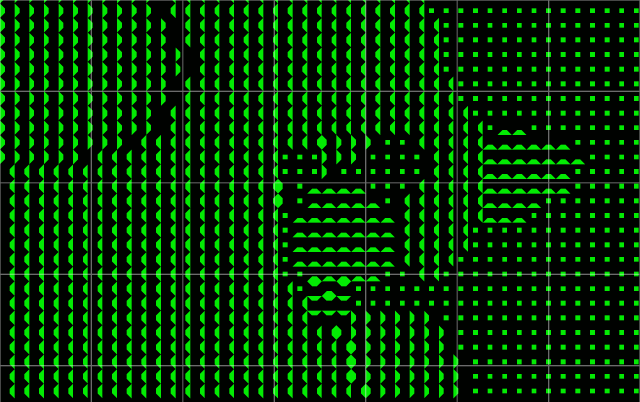
This pattern is drawn by a Shadertoy shader. Its source:

```glsl
const vec2 LEFT = vec2(-1, 0), RIGHT = vec2(1, 0), UP = vec2(0, -1), DOWN = vec2(0, 1), NONE = vec2(0);

bool within(float v, float lo, float hi) { return v >= lo && v <= hi; }

bool inEllipse(vec2 d, vec2 radiusSquared) {
    return dot(d * d / radiusSquared, vec2(1)) < 1.0;
}

// Side of its cell that a tile leans on; NONE means a centred square.
// Rows are counted downward from the top.
vec2 leaning(vec2 cell) {
    float c = cell.x, r = cell.y;

    // Left field, turned around inside a rounded corner
    if (c < 19.0)
        return inEllipse(vec2(max(c - 4.0, 0.0), r - 3.5), vec2(67.0, 44.5)) ? LEFT : RIGHT;

    // Right field: a lobe of flat tiles among squares
    if (c > 32.0) {
        float d = r - 10.3;
        bool lobe = within(r, 9.0, 14.0) && c < 39.06 - 0.29 * d * d;
        bool cap = r == 8.0 && within(c, 34.0, 35.0);
        return lobe || cap ? DOWN : NONE;
    }

    // Central mound and the short rows hanging below it
    bool tip = c == 22.0 && r == 19.0;
    if (tip || (r < 19.0 && inEllipse(cell - vec2(22.9, 15.5), vec2(12, 18)))) return DOWN;
    if (within(c, 21.0, 23.0) && within(r, 19.0, 21.0)) return UP;

    // Lower fan
    float k = r - 21.0;
    if (k >= 0.0 && c > 22.5 + 0.31 * k && c < 29.6 + 0.47 * k) return LEFT;

    // Tapered right border
    if (c == 29.0) return within(r, 1.0, 18.0) ? RIGHT : NONE;
    if (c > 29.0) return abs(r - 11.2) < 6.5 - 1.5 * (c - 30.0) ? RIGHT : NONE;

    // Notch above the mound and the bulge beside it
    if (within(c, 22.0, 25.0) && r >= 9.0 && r < 11.6 - 0.75 * (c - 22.0)) return LEFT;
    if (c == 19.0 && within(r, 12.0, 13.0)) return LEFT;

    // Pocket of squares around the mound
    float pocketTop = within(c, 26.0, 27.0) ? 9.0 : 10.0;
    bool strip = c > 26.0 && abs(r - 15.0) < c - 24.5;
    return r >= pocketTop && r < min(c, 21.0) && !strip ? NONE : RIGHT;
}

bool insideTile(vec2 p, vec2 side) {
    if (side == NONE) return max(abs(p.x), abs(p.y)) < 1.0 / 6.0;
    float depth = 0.5 - dot(p, side);
    float across = abs(dot(p, side.yx));
    return depth < 1.0 / 3.0 && across + depth < 0.5;
}

// Position is in sevenths of the canvas width, y downward
vec3 pattern(vec2 pos) {
    vec2 grid = pos * 6.25 - vec2(0.0, 0.23);
    vec2 cell = floor(grid);
    bool lit = cell.y < 27.0 && insideTile(fract(grid) - 0.5, leaning(cell));
    vec3 color = lit ? vec3(0.01, 0.92, 0.01) : vec3(0.0, 0.006, 0.0);

    // Thin ruled lines
    vec2 toLine = abs(pos - round(pos));
    if (min(toLine.x, toLine.y) < 0.007) color = max(color, vec3(0.42));
    return color;
}

void mainImage(out vec4 fragColor, in vec2 fragCoord) {
    // Average a 3x3 set of samples for smooth edges
    vec3 sum = vec3(0);
    for (int i = 0; i < 9; i++) {
        vec2 jitter = (vec2(i % 3, i / 3) - 1.0) / 3.0;
        vec2 pos = fragCoord + jitter;
        pos.y = iResolution.y - pos.y;
        sum += pattern(pos * 7.0 / iResolution.x);
    }
    fragColor = vec4(sum / 9.0, 1.0);
}
```
